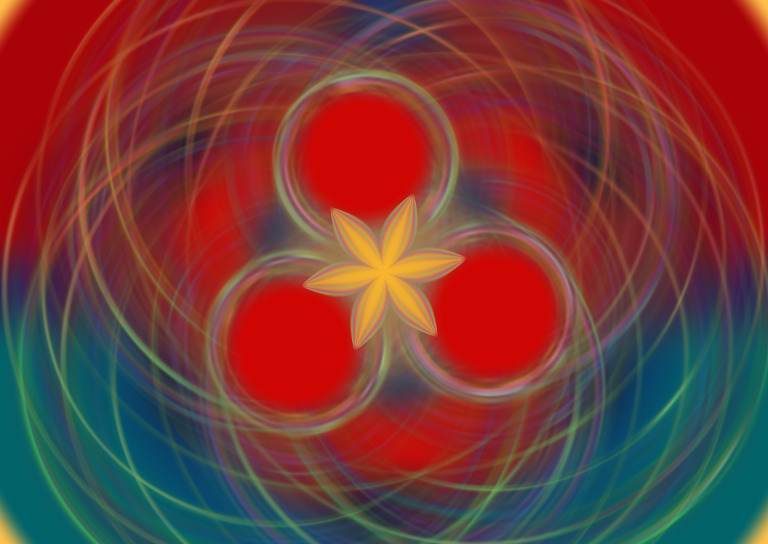
This background is drawn by a Shadertoy shader. Its source:

```glsl
// Kaleidoscopic light: three red lobes and a six-petal gold star over a red-to-teal field.
// Families of circles, rotated evenly about the middle, are drawn as bands of fine streaks,
// layered over soft polar patches of light and dark.

const float LOBE_AXIS = 1.737;   // direction of the first lobe, radians
const float GAP_AXIS = 0.69;     // direction of the first gap between lobes
const float PETAL_AXIS = 0.166;  // direction of the first petal
const float PETAL_LENGTH = 0.157;
const float PETAL_WIDTH = 0.031;
const float STREAK_FREQ = 150.0;
const float TAU = 6.2831853;

const vec3 RED = vec3(0.66, 0.01, 0.03);
const vec3 BRIGHT_RED = vec3(0.81, 0.02, 0.01);
const vec3 TEAL = vec3(0.0, 0.39, 0.41);
const vec3 DUSK = vec3(0.17, 0.13, 0.33);
const vec3 MURK = vec3(0.43, 0.14, 0.15);
const vec3 NAVY = vec3(0.07, 0.08, 0.18);
const vec3 TAN = vec3(0.68, 0.55, 0.36);
const vec3 GREY = vec3(0.47, 0.36, 0.34);
const vec3 ORANGE = vec3(0.74, 0.40, 0.14);
const vec3 GREEN = vec3(0.38, 0.66, 0.25);
const vec3 GOLD = vec3(1.0, 0.72, 0.16);

float hash(vec2 p) { return fract(sin(dot(p, vec2(127.1, 311.7))) * 43758.5453); }

float noise(vec2 p) {
    vec2 i = floor(p), f = fract(p);
    f = f * f * (3.0 - 2.0 * f);
    return mix(mix(hash(i), hash(i + vec2(1, 0)), f.x),
               mix(hash(i + vec2(0, 1)), hash(i + vec2(1, 1)), f.x), f.y);
}

float bump(float x, float width) { return exp(-x * x / (width * width)); }

vec2 polar(float a) { return vec2(cos(a), sin(a)); }

vec3 spectrum(float t) { return 0.5 + 0.5 * cos(TAU * (t + vec3(0.0, 0.33, 0.67))); }

// Blends in count circles whose centres lie evenly about the middle
void addRings(inout vec3 col, vec2 p, int count, float axis, float offset,
              float radius, float width, vec3 tint, float strength) {
    for (int k = 0; k < count; k++) {
        vec2 q = p - offset * polar(axis + TAU * float(k) / float(count));
        float len = length(q);
        float d = len - radius;
        float along = dot(q / max(len, 0.001), vec2(1.3, 0.9));
        float seed = float(k) * 17.0 + radius * 91.0;
        float streak = noise(vec2(d * STREAK_FREQ + seed, along * 2.0 + seed));
        float fade = 0.35 + 0.65 * noise(vec2(along * 2.2 + seed, seed));
        vec3 hue = mix(tint, spectrum(d / width * 0.5 + streak * 0.4), 0.22);
        hue *= 0.75 + 0.5 * streak;
        float amount = bump(d, width) * fade * (0.35 + 0.9 * streak) * strength;
        col = mix(col, hue, clamp(amount, 0.0, 1.0));
    }
}

void mainImage(out vec4 fragColor, in vec2 fragCoord) {
    vec2 p = (fragCoord - 0.5 * iResolution.xy) / iResolution.y;
    float r = length(p);
    float theta = atan(p.y, p.x);
    float threefold = 0.5 + 0.5 * cos(3.0 * (theta - GAP_AXIS));
    float sixfold = 0.5 + 0.5 * cos(6.0 * (theta - TAU / 12.0));

    // Field: red above, teal below, dusk between
    vec3 col = mix(RED, DUSK, smoothstep(0.09, -0.04, p.y));
    col = mix(col, TEAL, smoothstep(-0.02, -0.16, p.y));
    col = mix(col, DUSK * vec3(1.5, 0.4, 0.5), 0.65 * bump(r - 0.55, 0.1) * bump(p.y - 0.12, 0.13));
    vec3 rim = mix(vec3(0.04, 0.22, 0.43), MURK, smoothstep(-0.2, 0.0, p.y));
    col = mix(col, rim, 0.7 * smoothstep(0.64, 0.5, r));
    col = mix(col, MURK, smoothstep(0.5, 0.4, r));

    // Red patches and dark spots around the middle
    col = mix(col, BRIGHT_RED, bump(r - 0.32, 0.09) * (0.3 + 0.7 * threefold));
    col = mix(col, NAVY, 0.9 * bump(r - 0.44, 0.055) * sixfold * sixfold);
    col = mix(col, vec3(0.04, 0.22, 0.5), 0.75 * bump(length(p - vec2(0.0, 0.49)), 0.07));

    // Broad bands, then finer bright arcs
    addRings(col, p, 3, LOBE_AXIS, 0.26, 0.41, 0.05, MURK * 0.7, 0.55);
    addRings(col, p, 3, GAP_AXIS, 0.22, 0.31, 0.045, GREY * 0.9, 0.5);
    addRings(col, p, 3, LOBE_AXIS, 0.20, 0.23, 0.045, GREY * 0.8, 0.45);
    addRings(col, p, 3, GAP_AXIS, 0.22, 0.36, 0.014, GREY, 0.8);
    vec3 arcTint = mix(GREEN, ORANGE, smoothstep(-0.2, 0.12, p.y));
    float outer = smoothstep(0.3, 0.46, r);
    addRings(col, p, 3, LOBE_AXIS, 0.26, 0.46, 0.012, arcTint, 0.25 + 0.65 * outer);
    addRings(col, p, 6, PETAL_AXIS, 0.20, 0.43, 0.006, arcTint, 0.8 * outer);
    addRings(col, p, 6, PETAL_AXIS, 0.17, 0.53, 0.005, arcTint, 0.65 * outer);
    addRings(col, p, 6, PETAL_AXIS, 0.19, 0.47, 0.03, mix(TEAL, MURK, smoothstep(-0.2, 0.1, p.y)), 0.35 * outer);

    // Blue pockets in the gaps, and the tan glow of the middle
    col = mix(col, vec3(0.1, 0.16, 0.32), 0.8 * bump(r - 0.21, 0.04) * pow(threefold, 5.0));
    col = mix(col, TAN, 0.95 * bump(r, 0.13 + 0.035 * threefold));

    // Lobes: solid red cores inside streaked outlines
    for (int k = 0; k < 3; k++) {
        vec2 axis = polar(LOBE_AXIS + TAU * float(k) / 3.0);
        col = mix(col, BRIGHT_RED, smoothstep(0.15, 0.09, length(p - 0.215 * axis)));
    }
    float clearing = smoothstep(0.07, 0.16, r);
    addRings(col, p, 3, LOBE_AXIS, 0.205, 0.152, 0.019, TAN * 0.9, 1.1 * clearing);
    addRings(col, p, 3, LOBE_AXIS, 0.205, 0.166, 0.005, mix(TAN, GREEN, 0.4), 0.7 * clearing);

    // Star: six slim petals with nested coloured edges
    for (int k = 0; k < 6; k++) {
        vec2 axis = polar(PETAL_AXIS + TAU * float(k) / 6.0);
        float x = dot(p, axis) / PETAL_LENGTH;
        float y = abs(p.x * axis.y - p.y * axis.x);
        float halfWidth = PETAL_WIDTH * sin(0.5 * TAU * clamp(x, 0.0, 1.0));
        float t = y / max(halfWidth, 0.0005);
        float inside = smoothstep(1.1, 0.85, t) * step(0.0, x) * smoothstep(1.0, 0.9, x);
        vec3 edge = mix(vec3(0.8, 0.53, 0.34), spectrum(t * 2.2 + x), 0.25);
        vec3 petal = mix(GOLD, edge, smoothstep(0.2, 0.9, 0.6 * t + 0.6 * x));
        col = mix(col, petal, 0.85 * inside);
    }
    col = mix(col, GOLD, 0.8 * bump(r, 0.022));

    // Gold gleam in the far corners
    col = mix(col, vec3(1.0, 0.75, 0.3), smoothstep(0.805, 0.86, r));
    fragColor = vec4(clamp(col, 0.0, 1.0), 1.0);
}
```
